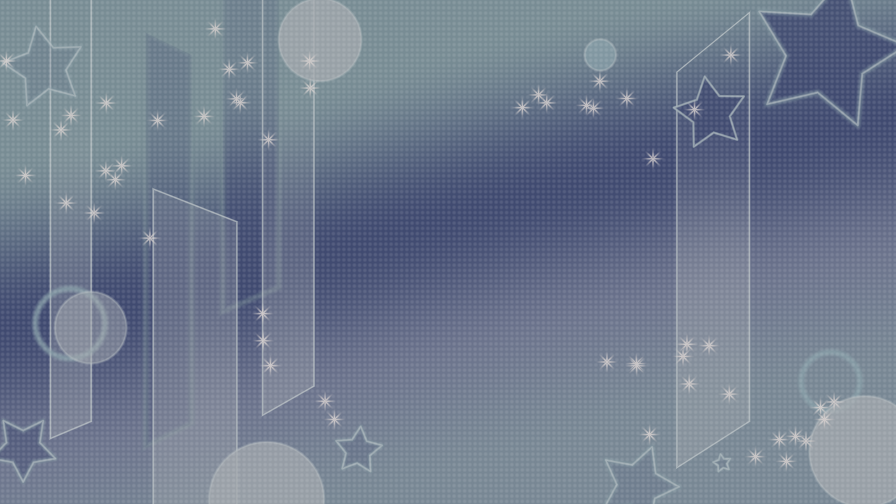
A Shadertoy shader for this background:

```glsl
// Dusky blue gradient with glassy slanted panels, discs, rings, stars and sparkles.
// Shapes are signed distances painted back to front; sparkles scatter by hash in
// loose clusters, and a fine dot weave covers everything. Unit = canvas height.

const float TAU = 6.2832;
const vec3 TEAL = vec3(0.47, 0.55, 0.58);
const vec3 NAVY = vec3(0.25, 0.29, 0.44);
const vec3 MAUVE = vec3(0.42, 0.45, 0.55);
const vec3 MIST = vec3(0.47, 0.53, 0.58);
const vec3 PEARL = vec3(0.64, 0.66, 0.68);
const vec3 RIM = vec3(0.74, 0.77, 0.78);
const vec3 SPARK = vec3(0.86, 0.83, 0.82);

float pixelSize() { return 1.0 / iResolution.y; }

vec2 hash2(float n) {
    return fract(sin(vec2(n * 12.99, n * 78.23) + 1.7) * 4375.85);
}

float inside(float d) { return smoothstep(0.7, -0.7, d / pixelSize()); }

float stroke(float d, float width) {
    return smoothstep(width + pixelSize(), 0.0, abs(d));
}

// Vertical strip; top and bottom hold the heights at its left and right sides
float panelDist(vec2 p, vec2 span, vec2 top, vec2 bottom) {
    float t = (p.x - span.x) / (span.y - span.x);
    float sides = max(span.x - p.x, p.x - span.y);
    return max(sides, max(p.y - mix(top.x, top.y, t), mix(bottom.x, bottom.y, t) - p.y));
}

// Five-pointed star, folded into half of one arm
float starDist(vec2 p, float radius, float turn) {
    float sector = TAU / 5.0;
    float a = abs(mod(atan(p.x, p.y) + turn + 0.5 * sector, sector) - 0.5 * sector);
    vec2 tip = vec2(0.0, radius);
    vec2 edge = 0.52 * radius * vec2(sin(0.5 * sector), cos(0.5 * sector)) - tip;
    vec2 q = length(p) * vec2(sin(a), cos(a)) - tip;
    float h = clamp(dot(q, edge) / dot(edge, edge), 0.0, 1.0);
    return length(q - edge * h) * sign(edge.x * q.y - edge.y * q.x);
}

vec3 backdrop(vec2 p) {
    float d = p.y - 0.33 - 0.24 * p.x + 0.012 * sin(p.x * 4.0);
    vec3 col = mix(NAVY, TEAL, smoothstep(0.02, 0.36, d));
    col = mix(col, MAUVE, smoothstep(0.02, -0.27, d));
    return mix(col, MIST, smoothstep(-0.2, -0.5, d));
}

vec3 paint(vec3 col, float d, vec4 fill, vec4 line, float width) {
    col = mix(col, fill.rgb, fill.a * inside(d));
    return mix(col, line.rgb, line.a * stroke(d, width));
}

vec3 glassPanel(vec3 col, vec2 p, vec2 span, vec2 top, vec2 bottom) {
    float veil = 0.34 * smoothstep(0.9, 0.35, p.y);
    return paint(col, panelDist(p, span, top, bottom), vec4(PEARL, veil), vec4(RIM, 0.75), 0.0012);
}

vec3 shadePanel(vec3 col, vec2 p, vec2 span, vec2 top, vec2 bottom, float depth) {
    return paint(col, panelDist(p, span, top, bottom), vec4(NAVY, depth), vec4(TEAL, 0.45), 0.009);
}

vec3 disc(vec3 col, vec2 p, float radius, vec3 tint, float alpha) {
    return paint(col, length(p) - radius, vec4(tint, alpha), vec4(RIM, 0.4), 0.002);
}

vec3 ring(vec3 col, vec2 p, float radius) {
    return paint(col, length(p) - radius, vec4(0.0), vec4(TEAL * 1.15, 0.75), 0.009);
}

vec3 star(vec3 col, vec2 p, float radius, float turn, float depth, float width) {
    float d = starDist(p, radius, turn);
    col = paint(col, d, vec4(NAVY, depth), vec4(TEAL * 1.1, 0.55), width);
    return paint(col, d, vec4(0.0), vec4(RIM, 0.55), 0.0015);
}

// Eight fading rays
float sparkle(vec2 p) {
    float r = length(p);
    float a = abs(mod(atan(p.y, p.x) + TAU / 16.0, TAU / 8.0) - TAU / 16.0);
    return stroke(r * sin(a), 0.0012) * smoothstep(0.024, 0.002, r);
}

// Sparkles strung along a line and jittered around it
vec3 cluster(vec3 col, vec2 p, vec2 from, vec2 to, vec2 spread, int count, float seed) {
    float glow = 0.0;
    for (int i = 0; i < count; i++) {
        float t = (float(i) + 0.5) / float(count);
        vec2 jitter = (hash2(seed + float(i)) - 0.5) * spread;
        glow = max(glow, sparkle(p - mix(from, to, t) - jitter));
    }
    return mix(col, SPARK, 0.8 * glow);
}

void mainImage(out vec4 fragColor, in vec2 fragCoord) {
    vec2 p = fragCoord / iResolution.y;
    p.x *= 1.7778 * iResolution.y / iResolution.x;
    vec3 col = backdrop(p);

    // Panels
    col = shadePanel(col, p, vec2(0.289, 0.380), vec2(0.935, 0.891), vec2(0.115, 0.160), 0.28);
    col = shadePanel(col, p, vec2(0.442, 0.553), vec2(1.1), vec2(0.382, 0.430), mix(0.75, 0.2, smoothstep(0.5, 0.9, p.y)));
    col = glassPanel(col, p, vec2(0.100, 0.181), vec2(1.1), vec2(0.130, 0.164));
    col = glassPanel(col, p, vec2(0.304, 0.470), vec2(0.625, 0.560), vec2(-0.1));
    col = glassPanel(col, p, vec2(0.521, 0.623), vec2(1.1), vec2(0.176, 0.234));
    col = glassPanel(col, p, vec2(1.343, 1.487), vec2(0.857, 0.975), vec2(0.072, 0.164));

    // Stars
    col = star(col, p - vec2(1.641, 0.896), 0.157, -0.23, 0.85, 0.008);
    col = star(col, p - vec2(1.410, 0.775), 0.074, 0.16, 0.75, 0.002);
    col = star(col, p - vec2(0.088, 0.866), 0.083, 0.20, 0.12, 0.006);
    col = star(col, p - vec2(0.046, 0.111), 0.067, -0.63, 0.45, 0.006);
    col = star(col, p - vec2(0.711, 0.106), 0.048, -0.10, 0.20, 0.005);
    col = star(col, p - vec2(1.266, 0.037), 0.081, -0.35, 0.15, 0.007);
    col = star(col, p - vec2(1.433, 0.081), 0.018, 0.20, 0.10, 0.003);

    // Rings and discs
    col = ring(col, p - vec2(0.139, 0.358), 0.069);
    col = ring(col, p - vec2(1.648, 0.243), 0.058);
    col = disc(col, p - vec2(0.635, 0.921), 0.082, PEARL, 0.75);
    col = disc(col, p - vec2(0.180, 0.350), 0.071, PEARL, 0.50);
    col = disc(col, p - vec2(0.529, 0.009), 0.114, PEARL, 0.72);
    col = disc(col, p - vec2(1.716, 0.104), 0.110, PEARL, 0.75);
    col = disc(col, p - vec2(1.191, 0.891), 0.031, TEAL * 1.15, 0.70);

    // Sparkles
    col = cluster(col, p, vec2(0.02, 0.77), vec2(0.33, 0.64), vec2(0.08, 0.26), 13, 3.0);
    col = cluster(col, p, vec2(0.37, 0.87), vec2(0.62, 0.76), vec2(0.08, 0.22), 9, 21.0);
    col = cluster(col, p, vec2(0.51, 0.38), vec2(0.65, 0.13), vec2(0.12, 0.06), 5, 34.0);
    col = cluster(col, p, vec2(1.02, 0.80), vec2(1.26, 0.82), vec2(0.05, 0.09), 7, 41.0);
    col = cluster(col, p, vec2(1.25, 0.64), vec2(1.49, 0.93), vec2(0.03), 3, 52.0);
    col = cluster(col, p, vec2(1.18, 0.20), vec2(1.48, 0.24), vec2(0.08, 0.20), 9, 60.0);
    col = cluster(col, p, vec2(1.51, 0.06), vec2(1.66, 0.23), vec2(0.05), 8, 73.0);

    // Fine dot weave
    float weave = smoothstep(0.55, 0.1, length(fract(p * 96.0) - 0.5));
    col += 0.11 * weave * (1.0 - col);

    fragColor = vec4(col, 1.0);
}
```
